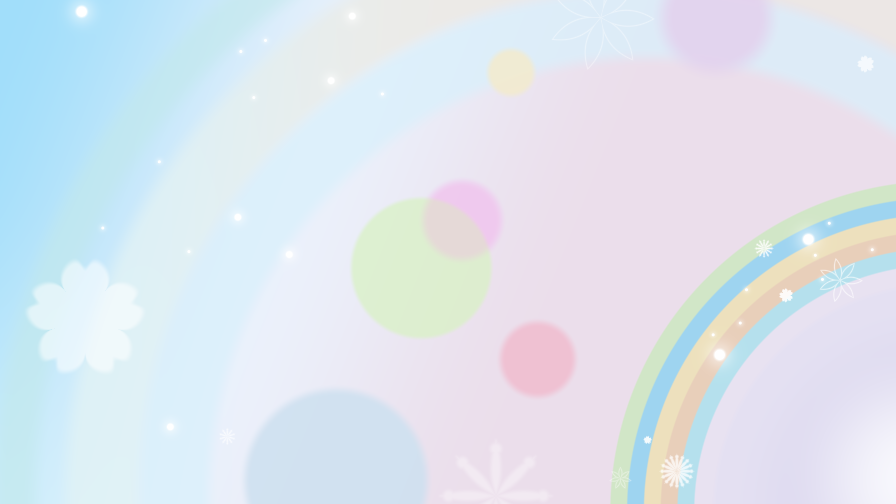
A Shadertoy shader for this background:

```glsl
const float TAU = 6.2831853;

float hash(float n) { return fract(sin(n * 127.1) * 43758.5453); }

// Coverage of a signed distance, with a soft edge
float fill(float d, float soft) { return 1.0 - smoothstep(-soft, soft, d); }

float ring(float r, float inner, float outer, float soft) {
    return fill(inner - r, soft) * fill(r - outer, soft);
}

// Folds the plane into one of n equal sectors; x runs outward
vec2 foldSector(vec2 p, float n, float turn) {
    float sector = TAU / n;
    float a = mod(atan(p.x, p.y) + turn + 0.5 * sector, sector) - 0.5 * sector;
    return length(p) * vec2(cos(a), sin(a));
}

// Pointed petals spreading from the middle
float petals(vec2 p, float n, float size, float width, float turn) {
    vec2 q = foldSector(p, n, turn);
    float t = 2.0 * q.x / size - 1.0;
    return max(abs(q.y) - width * (1.0 - t * t), q.x - size);
}

// Five round petals with notched tips
float blossom(vec2 p, float size, float turn) {
    float a = atan(p.x, p.y) + turn;
    float c = abs(cos(2.5 * a));
    float s = sin(2.5 * a);
    float edge = 0.55 + 0.45 * sqrt(c) - 0.17 * exp(-s * s * 14.0);
    return length(p) - size * edge;
}

float leafOutline(vec2 p, float size, float turn, float px) {
    float d = petals(p, 7.0, size, size * 0.15, turn);
    return fill(abs(d) - 0.0008, px);
}

float snowStar(vec2 p, float n, float size, float px) {
    float d = petals(p, n, size, size * 0.09, 0.0);
    float tip = length(foldSector(p, n, 0.0) - vec2(size * 0.85, 0.0)) - size * 0.1;
    return fill(min(d, tip), px);
}

float sparkle(vec2 p, float size) {
    float r = length(p) / size;
    return fill(r - 0.55, 0.3) + 0.5 * exp(-r * r * 0.5);
}

void disc(inout vec3 col, vec2 p, float radius, vec3 tint, float alpha, float soft) {
    col = mix(col, tint, alpha * fill(length(p) - radius, soft));
}

vec3 sky(vec2 p) {
    float t = p.x + 0.4 * (1.0 - p.y);
    vec3 col = mix(vec3(0.63, 0.87, 0.98), vec3(0.92, 0.945, 0.985), smoothstep(0.0, 0.8, t));
    col = mix(col, vec3(0.82, 0.95, 0.99), 0.6 * fill(p.x - 0.2, 0.3) * fill(p.y - 0.25, 0.4));
    return mix(col, vec3(0.922, 0.872, 0.922), smoothstep(0.72, 1.35, t));
}

// Wide, faint arc
void paleArc(inout vec3 col, float r, float side) {
    vec3 cream = mix(vec3(0.88, 0.95, 0.96), vec3(0.925, 0.915, 0.89), smoothstep(0.2, 0.9, side));
    col = mix(col, vec3(0.76, 0.91, 0.92), 0.6 * ring(r, 1.215, 1.296, 0.025));
    col = mix(col, cream, 0.8 * ring(r, 1.007, 1.153, 0.025));
    col = mix(col, vec3(0.85, 0.94, 0.985), 0.75 * ring(r, 0.87, 1.007, 0.02));
}

// Bright arc of five equal bands and its pale interior
void brightArc(inout vec3 col, float r, float px) {
    vec3 bands[5] = vec3[5](vec3(0.82, 0.90, 0.78), vec3(0.62, 0.83, 0.94),
        vec3(0.93, 0.88, 0.74), vec3(0.91, 0.81, 0.73), vec3(0.71, 0.88, 0.93));
    for (int i = 0; i < 5; i++)
        col = mix(col, bands[i], fill(r - 0.655 + 0.0333 * float(i), px));
    col = mix(col, vec3(0.91, 0.885, 0.945), fill(r - 0.4885, px));
    col = mix(col, vec3(0.895, 0.88, 0.95), fill(r - 0.45, 0.006));
    col = mix(col, vec3(0.87, 0.855, 0.94), fill(r - 0.34, 0.1));
}

void mainImage(out vec4 fragColor, in vec2 fragCoord) {
    vec2 p = fragCoord / iResolution.y;
    float px = 1.0 / iResolution.y;
    vec2 wideCenter = vec2(1.285, 0.016), nearCenter = vec2(1.866, -0.014);

    vec3 col = sky(p);
    paleArc(col, length(p - wideCenter), p.x);

    // Soft discs
    disc(col, p - vec2(0.667, 0.046), 0.181, vec3(0.81, 0.88, 0.94), 0.9, 0.012);
    disc(col, p - vec2(0.917, 0.5625), 0.077, vec3(0.94, 0.80, 0.97), 0.9, 0.012);
    disc(col, p - vec2(0.836, 0.468), 0.139, vec3(0.85, 0.945, 0.77), 0.75, 0.006);
    disc(col, p - vec2(0.917, 0.5625), 0.077, vec3(0.94, 0.76, 0.88), 0.4, 0.012);
    disc(col, p - vec2(1.067, 0.287), 0.074, vec3(0.94, 0.75, 0.82), 0.95, 0.01);
    disc(col, p - vec2(1.014, 0.856), 0.046, vec3(0.95, 0.92, 0.81), 0.9, 0.008);
    disc(col, p - vec2(1.421, 0.965), 0.107, vec3(0.89, 0.82, 0.93), 0.9, 0.025);

    brightArc(col, length(p - nearCenter), px);
    col = mix(col, vec3(0.97, 0.97, 0.99), fill(length(p - vec2(1.82, 0.05)) - 0.15, 0.13));

    // Flowers, leaves and snow stars
    float white = 0.55 * fill(blossom(p - vec2(0.169, 0.368), 0.12, 0.0), 0.008);
    white = max(white, 0.7 * fill(blossom(p - vec2(1.718, 0.873), 0.017, 0.3), px));
    white = max(white, 0.9 * fill(blossom(p - vec2(1.560, 0.414), 0.014, 0.3), px));
    white = max(white, 0.9 * fill(blossom(p - vec2(1.285, 0.127), 0.008, 0.0), px));
    white = max(white, 0.5 * leafOutline(p - vec2(1.192, 0.965), 0.105, 0.2, px));
    white = max(white, 0.8 * leafOutline(p - vec2(1.667, 0.444), 0.043, 0.2, px));
    white = max(white, 0.5 * leafOutline(p - vec2(1.231, 0.051), 0.021, 0.0, px));
    white = max(white, 0.35 * snowStar(p - vec2(0.984, 0.016), 8.0, 0.11, 0.006));
    white = max(white, 0.9 * snowStar(p - vec2(1.516, 0.507), 12.0, 0.018, px));
    white = max(white, 0.7 * snowStar(p - vec2(0.451, 0.134), 10.0, 0.016, px));
    white = max(white, 0.75 * snowStar(p - vec2(1.343, 0.065), 16.0, 0.034, px));

    // Main sparkles
    vec2 lights[8] = vec2[8](vec2(0.162, 0.977), vec2(0.699, 0.968), vec2(0.657, 0.84),
        vec2(0.472, 0.569), vec2(0.574, 0.495), vec2(0.338, 0.153), vec2(1.604, 0.525), vec2(1.428, 0.296));
    for (int i = 0; i < 8; i++)
        white = max(white, sparkle(p - lights[i], i == 0 || i > 5 ? 0.018 : 0.011));

    // Tiny sparkles strewn along both arcs
    for (int i = 0; i < 16; i++) {
        float n = float(i) + 1.0;
        bool near = i < 7;
        float a = TAU * mix(0.27, 0.49, hash(n));
        float r = near ? mix(0.5, 0.63, hash(n + 31.0)) : mix(0.9, 1.3, hash(n + 31.0));
        vec2 spot = (near ? nearCenter : wideCenter) + r * vec2(cos(a), sin(a));
        white = max(white, 0.8 * sparkle(p - spot, 0.005));
    }
    fragColor = vec4(mix(col, vec3(1.0), clamp(white, 0.0, 1.0)), 1.0);
}
```
